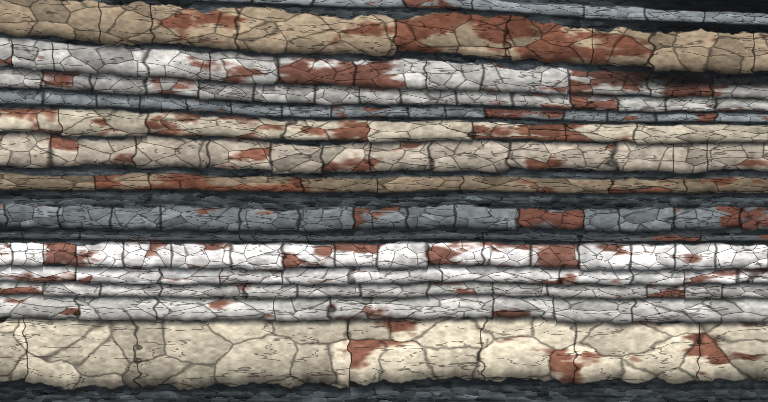
Reproduce this texture procedurally as a WebGL 2 fragment shader.

```glsl
#version 300 es
precision highp float;
// Weathered cliff of layered sedimentary beds: pale blocks, rusty stains and dark shale seams.
uniform vec2 u_resolution;
out vec4 fragColor;

const vec3 SHALE = vec3(0.25, 0.27, 0.28);
const vec3 SHADOW = vec3(0.09, 0.10, 0.11);
const vec3 RUST = vec3(0.40, 0.24, 0.19);
const vec3 SLATE = vec3(0.46, 0.48, 0.49);
const vec3 TAN = vec3(0.64, 0.57, 0.48);
const vec3 CREAM = vec3(0.76, 0.72, 0.64);
const vec3 GREY = vec3(0.76, 0.75, 0.73);
const vec3 CHALK = vec3(0.92, 0.91, 0.90);

float hash(vec2 p) {
  return fract(sin(dot(p, vec2(127.1, 311.7))) * 43758.545);
}

float noise(vec2 p) {
  vec2 i = floor(p), f = fract(p);
  f = f * f * (3.0 - 2.0 * f);
  return mix(mix(hash(i), hash(i + vec2(1, 0)), f.x),
             mix(hash(i + vec2(0, 1)), hash(i + vec2(1, 1)), f.x), f.y);
}

float fbm(vec2 p) {
  float sum = 0.0, amp = 0.5;
  for (int i = 0; i < 4; i++) {
    sum += amp * noise(p);
    p = p * 2.03 + 17.3;
    amp *= 0.5;
  }
  return sum / 0.94;
}

// Broken stone faces: x = light on the tilted face, y = distance to the nearest crack.
vec2 facets(vec2 p) {
  vec2 cell = floor(p);
  float near = 9.0, second = 9.0, light = 0.0;
  for (int j = -1; j <= 1; j++)
    for (int i = -1; i <= 1; i++) {
      vec2 id = cell + vec2(i, j);
      vec2 d = p - id - vec2(hash(id), hash(id + 41.7));
      float dist = dot(d, d);
      if (dist < near) {
        second = near;
        near = dist;
        vec2 tilt = vec2(hash(id + 7.1) - 0.5, hash(id + 3.9));
        light = hash(id + 19.3) - 0.5 + dot(d, tilt) * 0.8;
      } else second = min(second, dist);
    }
  return vec2(light, sqrt(second) - sqrt(near));
}

// Paints one bed between two heights and drops its shadow on what lies below.
vec3 bed(vec3 under, vec2 p, float low, float high, vec3 stone, float rust, float blockWidth) {
  float thick = high - low, seed = low * 91.0;
  float ragged = fbm(vec2(p.x * 22.0, seed)) - 0.5;
  float along = p.x / blockWidth + noise(vec2(p.x * 5.0, seed)) + 0.08 * noise(p * 60.0) + seed;
  float block = floor(along);
  float tone = hash(vec2(block, seed));
  float joint = min(fract(along), 1.0 - fract(along)) * blockWidth;

  // Wavy outline, with each block ending at its own height.
  float bottom = low + thick * (0.22 * ragged + 0.14 * (tone - 0.5));
  float top = high + thick * 0.5 * (fbm(vec2(p.x * 14.0, seed + 5.0)) - 0.5);
  float soft = max(0.0025, 0.7 / u_resolution.y);
  float inside = smoothstep(-soft, soft, p.y - bottom) * smoothstep(-soft, soft, top - p.y);

  // Fractured faces, stained patches and a sunlit upper part.
  vec2 bend = 0.35 * vec2(fbm(p * 18.0), fbm(p * 18.0 + 9.0));
  vec2 face = facets(vec2(p.x / (blockWidth * 0.42), p.y / (thick * 0.55)) + bend + seed);
  float t = clamp((p.y - bottom) / thick, 0.0, 1.0);
  float stain = fbm(vec2(p.x * 9.0, p.y * 24.0) + seed) + 0.45 * (tone - 0.5) + 0.2 * face.x;
  vec3 col = mix(stone, RUST, 0.85 * smoothstep(0.72, 0.86, stain + rust * 0.4));
  col *= 0.83 + 0.24 * smoothstep(0.0, 0.55, t) + 0.30 * face.x + 0.16 * (tone - 0.5);
  col *= mix(0.62, 1.0, smoothstep(0.0, 0.09, face.y));
  col *= mix(0.45, 1.0, smoothstep(0.0, 0.006, joint));
  col *= mix(0.6, 1.0, smoothstep(0.0, 0.2, t));

  float drop = smoothstep(bottom - 0.012 - 0.12 * thick, bottom, p.y) * step(p.y, top);
  return mix(mix(under, SHADOW, 0.8 * drop), col, inside);
}

// Thin crumbling shale between the beds.
vec3 shale(vec2 p) {
  float layers = fbm(vec2(p.x * 5.0, p.y * 95.0));
  float chips = facets(vec2(p.x * 32.0, p.y * 90.0)).x;
  return SHALE * (0.35 + 1.25 * layers + 0.55 * chips);
}

void main() {
  vec2 p = gl_FragCoord.xy / u_resolution.y;
  // Upper beds dip to the right; all of them undulate.
  p.y += 0.05 * (p.x - 0.95) * smoothstep(0.6, 0.87, p.y);
  p.y += 0.016 * (noise(vec2(p.x * 2.6, p.y * 3.0)) - 0.5);

  vec3 col = shale(p);
  col = bed(col, p, 0.047, 0.215, CREAM * 1.04, 0.0, 0.34);
  col = bed(col, p, 0.205, 0.270, GREY, 0.05, 0.24);
  col = bed(col, p, 0.262, 0.300, GREY * 0.96, 0.1, 0.16);
  col = bed(col, p, 0.296, 0.340, CHALK * 0.94, 0.15, 0.2);
  col = bed(col, p, 0.335, 0.396, CHALK * 1.05, 0.38, 0.12);
  col = bed(col, p, 0.402, 0.418, SLATE * 0.65, 0.0, 0.3);
  col = bed(col, p, 0.432, 0.485, SLATE, 0.4, 0.14);
  col = bed(col, p, 0.525, 0.562, TAN * 0.78, 0.5, 0.26);
  col = bed(col, p, 0.580, 0.652, mix(TAN, GREY, 0.45), 0.2, 0.17);
  col = bed(col, p, 0.656, 0.704, CREAM, 0.46, 0.24);
  col = bed(col, p, 0.712, 0.738, SLATE * 1.1, 0.1, 0.13);
  col = bed(col, p, 0.744, 0.788, GREY * 0.9, 0.2, 0.13);
  col = bed(col, p, 0.786, 0.852, GREY, 0.44, 0.18);
  // Deep hollow beneath the overhang on the right.
  float hollow = smoothstep(1.35, 1.7, p.x) * smoothstep(0.80, 0.83, p.y);
  col = mix(col, SHADOW * 0.7, 0.9 * hollow);
  col = bed(col, p, 0.866, 0.962, TAN, 0.45, 0.25);
  col = bed(col, p, 0.982, 1.010, SLATE * 1.15, 0.2, 0.2);

  // Hairline bedding cracks and surface grain.
  float vein = abs(fbm(vec2(p.x * 7.0, p.y * 42.0)) - 0.5);
  col *= mix(0.62, 1.0, smoothstep(0.0, 0.022, vein));
  col *= 0.78 + 0.44 * fbm(vec2(p.x * 70.0, p.y * 130.0));
  fragColor = vec4(clamp(col, 0.0, 1.0), 1.0);
}
```
